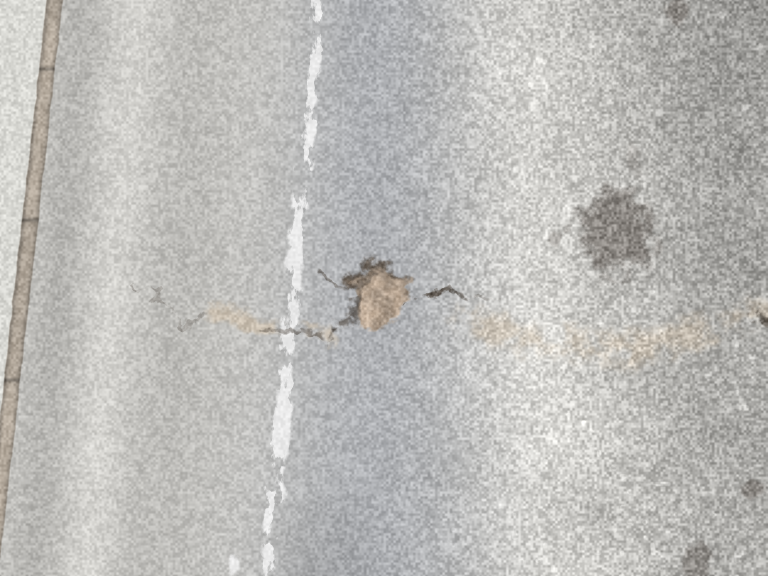
This texture is drawn by a Shadertoy shader. Its source:

```glsl
// Worn asphalt seen from above: a kerb, wheel-track bands, a flaking lane line,
// a pothole with cracks, oil stains and dust. Soft bands set the tone, warped
// distance functions place the damage, and layered value noise adds aggregate.

const vec3 DUST = vec3(.80, .75, .68);
const vec3 HOLE_FLOOR = vec3(.71, .64, .57);
const vec3 DIRT = vec3(.32, .29, .26);
const vec3 KERB = vec3(.69, .65, .60);
const vec3 PAVEMENT = vec3(.85, .85, .83);
const vec3 PAINT = vec3(.93, .93, .93);
const vec3 OIL = vec3(.49, .47, .45);
const vec2 HOLE_CENTER = vec2(.658, .488);
const float BASE_TONE = .755;
const float GRAIN_SCALE = 235.0;
const float GRAIN_LEFT = .20;
const float GRAIN_RIGHT = .36;

float hash(vec2 p) {
    vec3 q = fract(p.xyx * .1031);
    q += dot(q, q.yzx + 33.33);
    return fract((q.x + q.y) * q.z);
}

float noise(vec2 p) {
    vec2 i = floor(p), f = fract(p);
    f = f * f * (3.0 - 2.0 * f);
    return mix(mix(hash(i), hash(i + vec2(1, 0)), f.x),
               mix(hash(i + vec2(0, 1)), hash(i + vec2(1, 1)), f.x), f.y);
}

float fbm(vec2 p) {
    float sum = 0.0, amp = .53;
    for (int i = 0; i < 4; i++) {
        sum += amp * noise(p);
        p = mat2(.8, .6, -.6, .8) * p * 2.03 + 17.3;
        amp *= .5;
    }
    return sum;
}

float bell(float x, float center, float width) {
    float t = (x - center) / width;
    return exp(-t * t);
}

float segment(vec2 p, vec2 a, vec2 b) {
    vec2 ab = b - a;
    return length(p - a - ab * clamp(dot(p - a, ab) / dot(ab, ab), 0.0, 1.0));
}

float path(vec2 p, vec2 a, vec2 b, vec2 c, vec2 d) {
    return min(segment(p, a, b), min(segment(p, b, c), segment(p, c, d)));
}

float line(float dist, float width) {
    return 1.0 - smoothstep(width * .2, width, dist);
}

float stain(vec2 p, vec2 center, vec2 radius, float rough) {
    return 1.0 - smoothstep(.65, 1.2, length((p - center) / radius) + rough);
}

void mainImage(out vec4 fragColor, in vec2 fragCoord) {
    vec2 p = fragCoord / iResolution.y;
    float cloud = fbm(p * 9.0), ragged = fbm(p * 55.0 + 8.0);
    vec2 warp = vec2(fbm(p * 42.0), fbm(p * 42.0 + 40.0)) - .5;
    vec2 w = p + warp * .04;
    float rightSide = smoothstep(.45, 1.1, p.x);

    // Wheel-track bands, fanning slightly across the road
    float u = p.x - (p.y - .5) * mix(.09, -.05, smoothstep(.3, .9, p.x));
    float tone = BASE_TONE + .07 * bell(u, .195, .045) - .05 * bell(u, .10, .035)
        - .02 * bell(u, .31, .06) + .012 * bell(u, .44, .06)
        - .062 * bell(u, .65, .15) + .055 * bell(u, .92, .10)
        - .095 * smoothstep(.98, 1.3, u);
    tone -= .05 * smoothstep(.5, 1.0, p.y) * smoothstep(.95, 1.3, p.x);
    tone += .05 * exp(-dot((p - vec2(.94, .34)) * 8.0, (p - vec2(.94, .34)) * 8.0));
    tone -= .05 * bell(p.x, .57, .1) * (1.0 - smoothstep(0.0, .2, p.y));
    tone += (cloud - .5) * mix(.03, .09, rightSide);
    vec3 tint = mix(vec3(1.005, 1.0, .98), vec3(.988, 1.0, 1.02), bell(u, .65, .16));
    vec3 color = tone * tint;

    // Pale dust along the transverse crack
    float dust = .65 * line(path(w, vec2(.81, .445), vec2(.90, .41), vec2(1.11, .392), vec2(1.34, .46)), .04);
    dust = max(dust, .8 * line(path(w, vec2(.35, .462), vec2(.45, .436), vec2(.52, .424), vec2(.565, .413)), .022));
    dust *= smoothstep(.3, .62, fbm(p * 26.0));
    color = mix(color, DUST, dust);

    // Oil stains
    float rough = (ragged - .5) * 1.1 + (cloud - .5) * .5;
    float oil = .8 * stain(p, vec2(1.066, .602), vec2(.072, .076), rough);
    oil = max(oil, .7 * stain(p, vec2(1.178, .983), vec2(.022, .024), rough));
    oil = max(oil, .7 * stain(p, vec2(1.306, .149), vec2(.021, .018), rough));
    oil = max(oil, .6 * stain(p, vec2(1.212, .026), vec2(.026, .035), rough));
    oil = max(oil, .45 * stain(p, vec2(.962, .587), vec2(.013, .015), rough));
    oil = max(oil, .35 * stain(p, vec2(1.10, .72), vec2(.016, .035), rough));
    color = mix(color, OIL, oil);

    // Flaking lane line
    float laneOffset = abs(p.x - .464 - .09 * p.y + warp.x * .022);
    float wear = .6 * fbm(vec2(p.x * 85.0, p.y * 45.0) + 3.0) + .4 * fbm(p * vec2(40.0, 14.0));
    float coverage = wear + .07 * bell(p.y, .5, .25) - .12 * smoothstep(.004, .019, laneOffset);
    float paint = (1.0 - smoothstep(.011, .019, laneOffset)) * smoothstep(.43, .53, coverage);
    paint = max(paint, stain(p, vec2(.406, .02), vec2(.012, .018), rough));
    color = mix(color, PAINT, paint * .95);

    // Cracks, fading in and out along their length
    float crack = .9 * line(path(w, vec2(.71, .475), vec2(.755, .488), vec2(.81, .492), vec2(.87, .474)), .007);
    crack *= 1.0 - .75 * smoothstep(.76, .85, p.x);
    crack = max(crack, .5 * line(path(w, vec2(.615, .49), vec2(.59, .497), vec2(.565, .52), vec2(.535, .55)), .006));
    crack = max(crack, .3 * line(path(w, vec2(.225, .51), vec2(.27, .487), vec2(.315, .435), vec2(.35, .463)), .005));
    crack = max(crack, .45 * line(path(w, vec2(.45, .432), vec2(.51, .42), vec2(.56, .408), vec2(.585, .43)), .006));
    crack = max(crack, .7 * line(segment(w, vec2(1.30, .453), vec2(1.34, .45)), .013));
    color = mix(color, DIRT, crack * smoothstep(.25, .55, ragged));

    // Pothole: dusty floor, shaded upper and left walls, broken lower lip
    vec2 q = w - HOLE_CENTER;
    float angle = atan(q.y, q.x);
    float holeDist = length(q) - .052 - .006 * sin(3.0 * angle + .8) - .004 * sin(5.0 * angle);
    float hole = 1.0 - smoothstep(-.005, .005, holeDist);
    color = mix(color, HOLE_FLOOR * (.72 + .56 * ragged), hole);
    float shade = smoothstep(-.35, .7, dot(normalize(q + 1e-5), vec2(-.35, .94)));
    float wall = bell(holeDist, -.002, .007) * shade;
    wall = max(wall, .8 * line(path(w, vec2(.635, .54), vec2(.613, .493), vec2(.618, .453), vec2(.578, .429)), .013));
    color = mix(color, DIRT, .8 * wall * smoothstep(.2, .5, ragged));

    // Kerb, its joints and the pavement beyond
    float kerbX = p.x - .112 * p.y + .003 + warp.x * .004;
    float kerb = 1.0 - smoothstep(-.002, .002, kerbX);
    float joints = max(bell(p.y, .88, .004), max(bell(p.y, .618, .004), bell(p.y, .34, .004)));
    vec3 kerbColor = KERB * (.88 + .24 * cloud) * (1.0 - .3 * joints);
    kerbColor *= 1.0 - .2 * (bell(kerbX, 0.0, .005) + bell(kerbX, -.026, .004));
    color = mix(color, kerbColor, kerb);
    color = mix(color, PAVEMENT, 1.0 - smoothstep(-.030, -.026, kerbX));

    // Aggregate grain and scattered pale chips
    float grain = .7 * noise(p * GRAIN_SCALE) + .3 * noise(p * GRAIN_SCALE * .53 + 9.0) - .5;
    color += grain * mix(GRAIN_LEFT, GRAIN_RIGHT, rightSide) * (1.0 - .5 * paint);
    float chips = smoothstep(.74, .9, noise(p * 75.0 + 5.0)) * smoothstep(.4, .65, cloud);
    color += .08 * chips * rightSide * (1.0 - oil);
    fragColor = vec4(clamp(color, 0.0, 1.0), 1.0);
}
```
